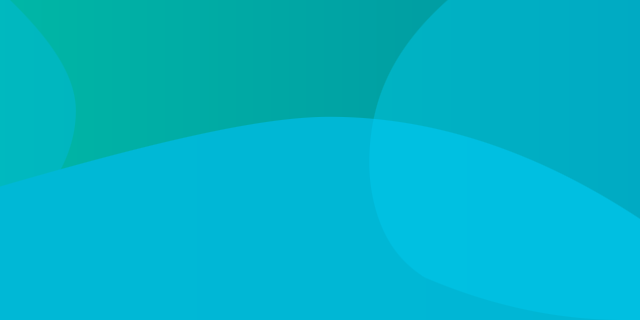
Give the GLSL for this background, as a Shadertoy shader.

```glsl
// Antialiased coverage of the region where d is positive
float cover(float d) {
    return clamp(0.5 + d / max(fwidth(d), 1e-5), 0.0, 1.0);
}

// Hill: hyperbolic rise on the left, parabolic fall on the right
float hill(vec2 p) {
    float dx = p.x - 1.03;
    float drop = dx < 0.0 ? dx * dx / (1.82 - 2.96 * dx) : 0.339 * dx * dx;
    return 0.635 - drop - p.y;
}

// Lobe entering from the left edge
float leftLobe(vec2 p) {
    float dy = p.y - 0.654;
    float bend = dy > 0.0 ? 2.2 - 1.4 * dy : 1.4;
    return 0.237 - bend * dy * dy - p.x;
}

// Large lobe on the right: curved side cut by a shallow floor
float rightLobe(vec2 p) {
    float dy = p.y - 0.49;
    float bend = dy > 0.0 ? 0.62 + 0.63 * dy : 0.95 + 25.0 * dy * dy * dy * dy;
    float side = p.x - 1.154 - bend * dy * dy;
    float fromRight = min(p.x - 1.95, 0.0);
    float ground = p.y - 0.343 * fromRight * fromRight;
    return min(side, ground);
}

void mainImage(out vec4 fragColor, in vec2 fragCoord) {
    vec2 p = fragCoord / iResolution.y;
    float across = fragCoord.x / iResolution.x;

    // Teal backdrop, darkening to the right
    vec3 color = mix(vec3(0.0, 0.717, 0.65), vec3(0.0, 0.575, 0.635), across);
    color = mix(color, vec3(0.0, 0.735, 0.90), 0.4 * cover(leftLobe(p)));

    // Opaque blue hill
    vec3 hillColor = mix(vec3(0.0, 0.723, 0.84), vec3(0.0, 0.712, 0.832), across);
    color = mix(color, hillColor, cover(hill(p)));

    // Translucent lobe over both
    color = mix(color, vec3(0.0, 0.805, 0.955), 0.4 * cover(rightLobe(p)));
    fragColor = vec4(color, 1.0);
}
```
